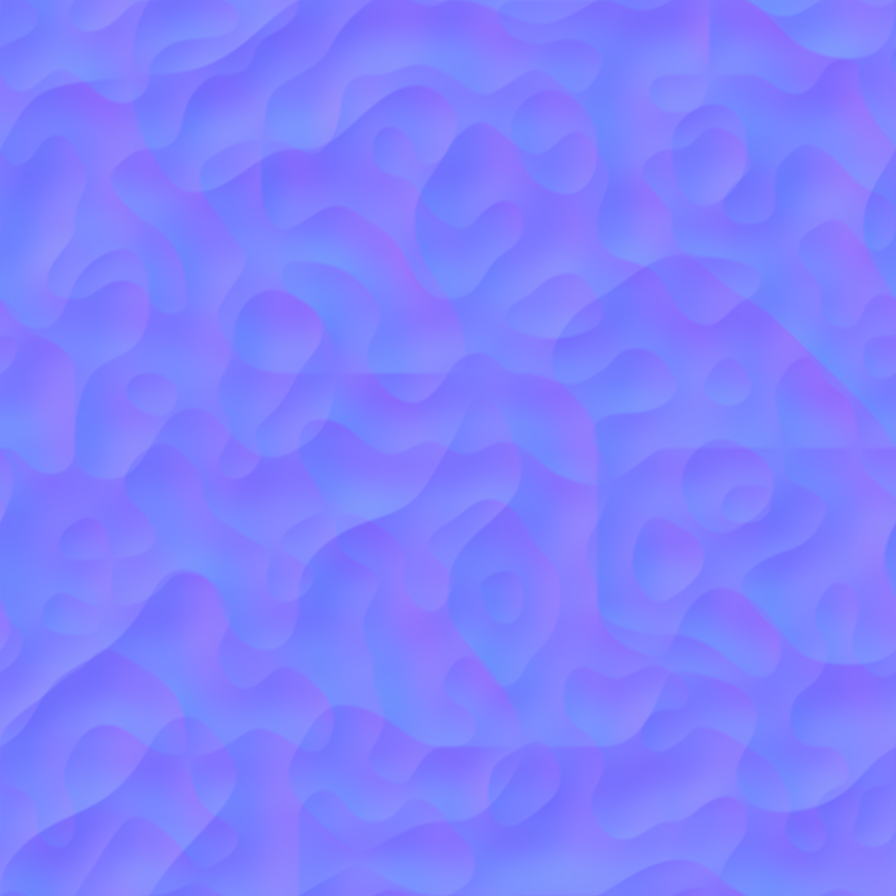
Write a three.js fragment shader that draws this texture map.

```glsl
// Tileable tangent-space normal map of soft, billowy lumps.
// The height sums the absolute value of wrapping gradient noise, which leaves
// creases where the noise crosses zero; central differences give the normal.

varying vec2 vUv;

const int   OCTAVES     = 2;
const float BASE_CELLS  = 6.0;    // noise cells across the tile, whole number
const float LACUNARITY  = 2.0;    // whole number, keeps every octave tileable
const float GAIN        = 0.40;   // height of each octave against the last
const float SLOPE       = 0.078;  // strength of the relief
const float CREASE_SOFT = 0.0023; // half width of a crease, in tile units
const float DIRECTIONS  = 12.0;   // distinct lattice gradients
const float SEED        = 41.0;
const float TAU         = 6.283185;

float hash(vec2 p, float seed) {
  vec3 q = fract(vec3(p.xyx + seed) * vec3(0.1031, 0.1030, 0.0973));
  q += dot(q, q.yzx + 33.33);
  return fract((q.x + q.y) * q.z);
}

// Whole-number wrap; the half offset keeps rounding from missing the last cell.
vec2 wrapCell(vec2 cell, float cells) {
  return floor(cell - cells * floor((cell + 0.5) / cells) + 0.5);
}

// Unit gradient in one of a few even directions, so some creases run straight.
vec2 latticeGradient(vec2 cell, float cells, float seed) {
  float pick = floor(hash(wrapCell(cell, cells), seed) * DIRECTIONS);
  float angle = TAU * pick / DIRECTIONS;
  return vec2(cos(angle), sin(angle));
}

float cornerValue(vec2 cell, vec2 corner, vec2 f, float cells, float seed) {
  return dot(latticeGradient(cell + corner, cells, seed), f - corner);
}

// Gradient noise that wraps after the given number of cells.
float wrappedNoise(vec2 p, float cells, float seed) {
  vec2 cell = floor(p);
  vec2 f = p - cell;
  vec2 w = f * f * f * (f * (f * 6.0 - 15.0) + 10.0);
  float a = cornerValue(cell, vec2(0.0, 0.0), f, cells, seed);
  float b = cornerValue(cell, vec2(1.0, 0.0), f, cells, seed);
  float c = cornerValue(cell, vec2(0.0, 1.0), f, cells, seed);
  float d = cornerValue(cell, vec2(1.0, 1.0), f, cells, seed);
  return mix(mix(a, b, w.x), mix(c, d, w.x), w.y);
}

// Billowed height, scaled to the size of a base cell.
float height(vec2 uv) {
  float sum = 0.0;
  float amplitude = 1.0;
  float cells = BASE_CELLS;
  for (int i = 0; i < OCTAVES; i++) {
    float seed = SEED + 29.0 * float(i);
    sum += amplitude * abs(wrappedNoise(uv * cells, cells, seed));
    amplitude *= GAIN;
    cells *= LACUNARITY;
  }
  return sum / BASE_CELLS;
}

void main() {
  vec2 e = vec2(CREASE_SOFT, 0.0);
  vec2 slope = vec2(height(vUv + e.xy) - height(vUv - e.xy),
                    height(vUv + e.yx) - height(vUv - e.yx)) / (2.0 * CREASE_SOFT);

  // Red grows on slopes facing right, green on slopes facing down.
  vec3 normal = normalize(vec3(-SLOPE * slope.x, SLOPE * slope.y, 1.0));
  gl_FragColor = vec4(normal * 0.5 + 0.5, 1.0);
}
```
